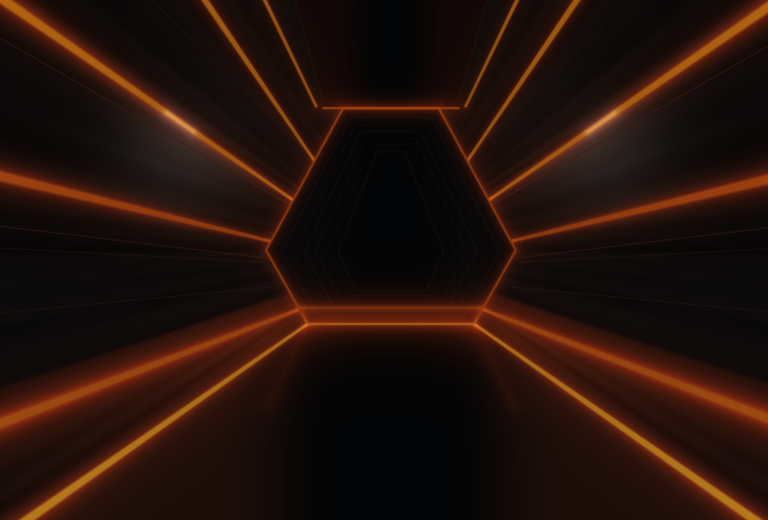
This background is drawn by a Shadertoy shader. Its source:

```glsl
// A dark symmetric corridor with glowing orange light strips around a six-sided portal.
// The left half mirrors the right; strips are tapered segments with halos, the portal
// is a convex distance shape, and faint nested frames recede inside it.

const float AXIS = 0.509;                     // mirror axis, share of the width
const vec2 TOP = vec2(0.092, 0.792);          // portal corners, in canvas heights
const vec2 MID = vec2(0.240, 0.519);
const vec2 BOT = vec2(0.160, 0.377);
const vec2 INNER_TOP = vec2(0.027, 0.708);    // corners of the innermost frame
const vec2 INNER_MID = vec2(0.102, 0.516);
const vec2 INNER_BOT = vec2(0.068, 0.442);
const vec2 LEDGE_A = vec2(0.179, 0.404);      // low wall strip
const vec2 LEDGE_B = vec2(0.800, 0.167);
const vec2 FLOOR_B = vec2(0.757, -0.040);     // outer end of the floor strip
const vec3 VOID = vec3(0.012, 0.016, 0.018);
const vec3 WALL = vec3(0.043, 0.037, 0.036);
const vec3 STEEL = vec3(0.135, 0.120, 0.112);
const vec3 EMBER = vec3(0.36, 0.095, 0.025);
const vec3 ORANGE = vec3(0.62, 0.255, 0.060);
const vec3 AMBER = vec3(0.70, 0.390, 0.070);
const vec3 GOLD = vec3(0.72, 0.480, 0.110);
const vec3 SEAM = vec3(0.17, 0.085, 0.062);

float hash(float n) { return fract(sin(n * 127.1) * 43758.5453); }

float noise(float x) {
    float i = floor(x), f = fract(x);
    return mix(hash(i), hash(i + 1.0), f * f * (3.0 - 2.0 * f));
}

// Signed distance to the line a-b, positive on its left.
float side(vec2 p, vec2 a, vec2 b) {
    vec2 e = b - a;
    return dot(p - a, normalize(vec2(-e.y, e.x)));
}

// Distance to a segment, and the position along it.
vec2 segment(vec2 p, vec2 a, vec2 b) {
    vec2 e = b - a;
    float h = clamp(dot(p - a, e) / dot(e, e), 0.0, 1.0);
    return vec2(length(p - a - e * h), h);
}

// Six-sided shape in mirrored space, negative inside.
float portal(vec2 p, vec2 top, vec2 mid, vec2 bot) {
    float slopes = max(side(p, top, mid), side(p, mid, bot));
    return max(slopes, max(p.y - top.y, bot.y - p.y));
}

float stroke(float d, float halfWidth) {
    float aa = 0.8 / iResolution.y;
    return 1.0 - smoothstep(halfWidth - aa, halfWidth + aa, d);
}

// Light strip that widens outward, with an ember halo.
void strip(inout vec3 col, vec2 p, vec2 a, vec2 b, float width, vec3 core, float glow) {
    vec2 s = segment(p, a, b);
    float w = mix(0.0025, width, s.y);
    float outer = max(s.x - w, 0.0);
    col += EMBER * glow * (0.75 * exp(-outer / (w * 1.2)) + 0.4 * exp(-outer / 0.033));
    float soft = 1.0 - smoothstep(w * 0.45, w + 0.0015, s.x);
    col = mix(col, core * mix(0.85, 1.0, s.y), soft);
}

void seam(inout vec3 col, vec2 p, vec2 a, vec2 b, float strength) {
    col = mix(col, SEAM, strength * stroke(segment(p, a, b).x, 0.0011));
}

vec3 surroundings(vec2 p) {
    // Walls with streaks running to the vanishing point
    vec2 ray = p - vec2(0.0, 0.52);
    float streak = noise(atan(ray.y, ray.x) * 34.0);
    vec3 col = WALL * (0.55 + 0.65 * streak);
    float upper = smoothstep(0.0, 0.01, -side(p, vec2(0.188, 0.615), vec2(0.80, 1.038)));
    vec2 sheen = (p - vec2(0.385, 0.725)) / vec2(0.14, 0.12);
    col += STEEL * exp(-dot(sheen, sheen)) * mix(0.25, 0.9, upper);

    // Red-lit low wall, cut off by its upper edge
    float edge = side(p, vec2(0.233, 0.423), vec2(0.752, 0.254));
    float ledge = side(p, LEDGE_A, LEDGE_B);
    float lit = smoothstep(0.006, -0.006, edge) * smoothstep(0.12, 0.24, p.x);
    col += EMBER * lit * 0.55 * exp(-abs(ledge) / 0.065);

    // Ceiling
    float ceiling = smoothstep(0.004, -0.004, -side(p, vec2(0.131, 0.81), vec2(0.185, 1.0)));
    ceiling *= step(TOP.y, p.y);
    vec3 roof = mix(VOID, vec3(0.065, 0.027, 0.022), smoothstep(0.02, 0.11, p.x));
    col = mix(col, roof, ceiling);

    // Floor with a dark middle and light spilling from the portal
    float ground = smoothstep(0.003, -0.003, max(side(p, BOT, FLOOR_B), p.y - BOT.y));
    vec3 tint = mix(VOID, vec3(0.115, 0.056, 0.038), smoothstep(0.10, 0.34, p.x));
    tint += EMBER * 0.5 * exp(-(BOT.y - p.y) / 0.035) * smoothstep(0.26, 0.10, p.x);
    tint += EMBER * 0.22 * exp(-segment(p, BOT, vec2(0.235, 0.22)).x / 0.018);
    col = mix(col, tint, ground);

    // Panel seams
    seam(col, p, vec2(0.194, 0.606), vec2(0.752, 0.927), 0.75);
    seam(col, p, vec2(0.242, 0.504), vec2(0.752, 0.565), 0.75);
    seam(col, p, vec2(0.248, 0.496), vec2(0.752, 0.523), 0.45);
    seam(col, p, vec2(0.233, 0.448), vec2(0.752, 0.398), 0.45);
    seam(col, p, vec2(0.131, 0.810), vec2(0.185, 1.000), 0.45);
    seam(col, p, vec2(0.150, 0.700), vec2(0.460, 1.000), 0.30);

    // Light strips
    strip(col, p, vec2(0.188, 0.615), vec2(0.80, 1.038), 0.0125, AMBER, 0.95);
    strip(col, p, vec2(0.235, 0.537), vec2(0.80, 0.673), 0.0135, ORANGE, 0.75);
    strip(col, p, vec2(0.148, 0.692), vec2(0.385, 1.04), 0.0075, AMBER * 0.9, 0.55);
    strip(col, p, vec2(0.144, 0.796), vec2(0.262, 1.04), 0.0040, AMBER * 0.85, 0.45);
    strip(col, p, LEDGE_A, LEDGE_B, 0.0125, ORANGE * vec3(1.0, 1.15, 1.1), 0.75);
    strip(col, p, BOT, FLOOR_B, 0.0115, GOLD, 0.85);
    float glint = segment(p, vec2(0.380, 0.747), vec2(0.430, 0.782)).x;
    return col + vec3(0.22, 0.24, 0.25) * exp(-glint / 0.008);
}

vec3 interior(vec2 p) {
    vec3 col = mix(VOID, WALL * 0.75, smoothstep(0.03, 0.17, p.x));
    for (int i = 0; i < 6; i++) {             // receding frames
        float t = 0.22 + 0.156 * float(i);
        float d = portal(p, mix(TOP, INNER_TOP, t), mix(MID, INNER_MID, t), mix(BOT, INNER_BOT, t));
        float visible = 0.15 + 0.35 * hash(float(i) + 2.0);
        col = mix(col, vec3(0.13, 0.10, 0.09), visible * stroke(abs(d), 0.0011));
    }
    float rise = p.y - 0.408;                 // threshold light
    col += EMBER * (rise > 0.0 ? 0.65 * exp(-rise / 0.024) : 0.75);
    return mix(col, ORANGE * 0.9, 0.8 * exp(-abs(rise) / 0.004));
}

void mainImage(out vec4 fragColor, in vec2 fragCoord) {
    vec2 p = fragCoord / iResolution.y;
    p.x = abs(p.x - AXIS * iResolution.x / iResolution.y);

    float d = portal(p, TOP, MID, BOT);
    vec3 col = mix(surroundings(p), interior(p), stroke(d, 0.0));

    // Portal rim, brightest along the floor
    float low = smoothstep(0.40, 0.37, p.y);
    col += EMBER * mix(0.65, 0.9, low) * exp(-abs(d) / 0.010);
    col = mix(col, mix(ORANGE * 0.85, GOLD * 0.9, low), 0.85 * stroke(abs(d), 0.0022));
    float lintel = segment(p, vec2(0.0, TOP.y), vec2(0.13, TOP.y)).x;
    col += EMBER * 0.4 * exp(-lintel / 0.014);
    col = mix(col, ORANGE, 0.8 * stroke(lintel, 0.0022));

    fragColor = vec4(clamp(col, 0.0, 1.0), 1.0);
}
```
